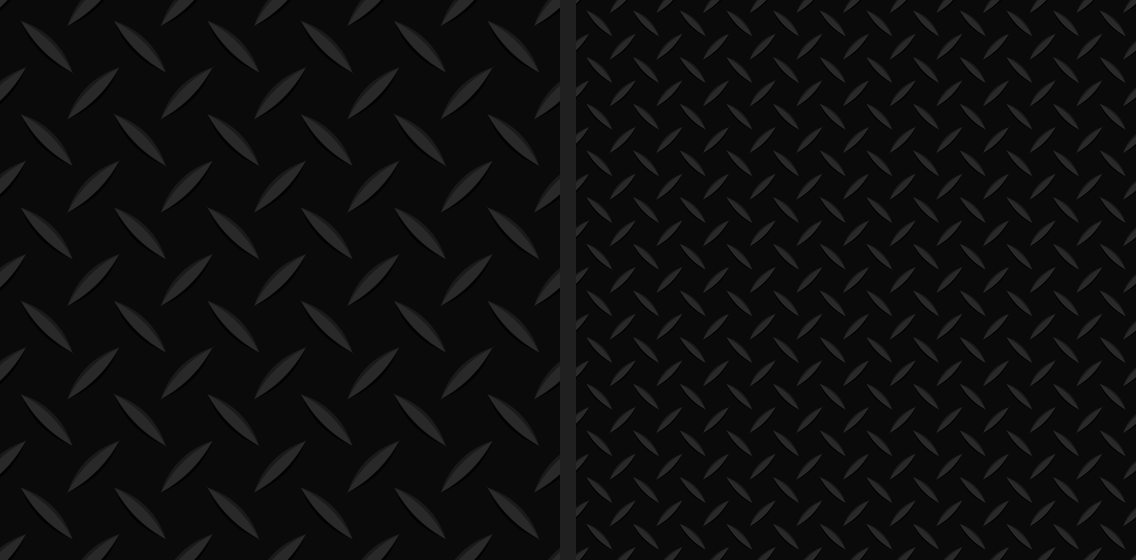
Left: one tile. Right: repeated 2 by 2.
Give the GLSL for this texture, as a Shadertoy shader.

```glsl
// Black diamond plate: raised lens-shaped treads in alternating diagonals, lit from above.

const float REPEATS = 6.0;
const vec3 PLATE  = vec3(0.039);
const vec3 SHADOW = vec3(0.004);
const vec3 RIM    = vec3(0.102);
const vec3 FACE   = vec3(0.161);

// Signed distance to the disc whose arc joins both tread tips and rises by bulge
float arc(vec2 p, float bulge) {
    float halfLength = 0.387;
    float radius = (halfLength * halfLength + bulge * bulge) / (2.0 * bulge);
    return length(p - vec2(0.0, bulge - radius)) - radius;
}

// Lens with separate bulges above and below its long axis
float lens(vec2 p, float above, float below) {
    return max(arc(p, above), arc(vec2(p.x, -p.y), below));
}

float coverage(float d, float pixel) {
    return smoothstep(0.5 * pixel, -0.5 * pixel, d);
}

// One tread: shadow on the lower side, rim on the upper side, flat face between
vec3 addTread(vec3 color, vec2 p, float pixel) {
    color = mix(color, SHADOW, coverage(lens(p, 0.060, 0.088), pixel));
    color = mix(color, RIM, coverage(lens(p, 0.097, 0.057), pixel));
    return mix(color, FACE, coverage(lens(p, 0.061, 0.057), pixel));
}

void mainImage(out vec4 fragColor, in vec2 fragCoord) {
    vec2 grid = REPEATS * fragCoord / iResolution.xy;
    float pixel = 1.5 * REPEATS / min(iResolution.x, iResolution.y);
    vec3 color = PLATE;

    // Falling treads at cell centres, rising treads at cell corners
    for (int i = 0; i < 2; i++) {
        float slope = i == 0 ? -1.0 : 1.0;
        vec2 p = fract(grid + 0.5 * float(i)) - 0.5;
        vec2 along = vec2(1.0, slope) * sqrt(0.5);
        vec2 across = vec2(-slope, 1.0) * sqrt(0.5);
        color = addTread(color, vec2(dot(p, along), dot(p, across)), pixel);
    }
    fragColor = vec4(color, 1.0);
}
```
